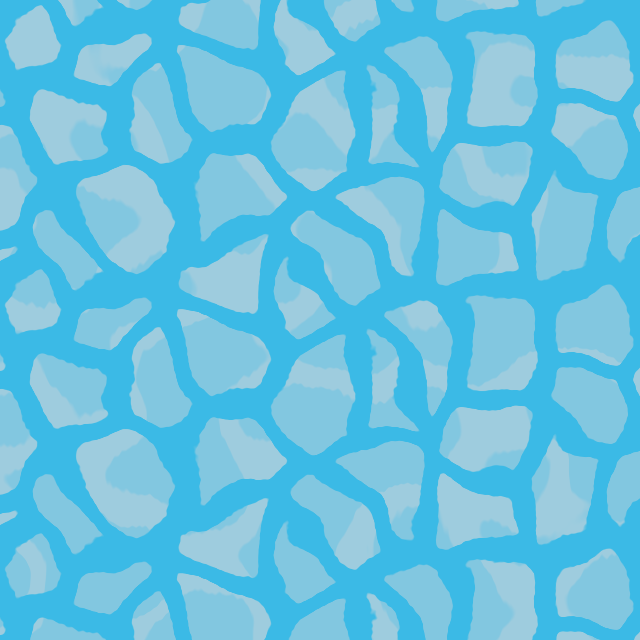
Give the GLSL for this texture, as a Shadertoy shader.

```glsl
const vec3 LINE_BLUE = vec3(0.23, 0.73, 0.90);
const vec3 MID_BLUE = vec3(0.51, 0.78, 0.88);
const vec3 PALE_BLUE = vec3(0.62, 0.80, 0.87);

const float CELLS = 7.27;         // cells per canvas height
const float ROWS = 3.0;           // rows before the net repeats upward
const float JITTER = 0.95;        // scatter of the cell centres
const float HALF_LINE = 0.125;    // half line width, in cells
const float ROUNDING = 0.07;      // softening of cell corners
const float BEND = 0.30;          // broad warp of the net
const float WOBBLE = 0.17;        // wavy warp of the lines
const float JAG = 0.018;          // fine roughness of the edges
const float PATCH_SCALE = 0.68;   // frequency of the pale bands
const float PATCH_WIDTH = 0.108;  // half width of the bands, in noise units
const float NO_REPEAT = 512.0;

vec2 hash2(vec2 p) {
    vec3 q = fract(p.xyx * vec3(0.1031, 0.1030, 0.0973));
    q += dot(q, q.yzx + 33.33);
    return fract((q.xx + q.yz) * q.zy);
}

vec2 wrapRow(vec2 id, float period) {
    return vec2(id.x, mod(id.y, period));
}

float gradientDot(vec2 id, vec2 offset, float period, float seed) {
    float angle = 6.28319 * hash2(wrapRow(id, period) + seed).x;
    return dot(vec2(cos(angle), sin(angle)), offset);
}

// Gradient noise that repeats vertically after the given period
float gradientNoise(vec2 p, float period, float seed) {
    vec2 id = floor(p);
    vec2 f = p - id;
    vec2 u = f * f * f * (f * (f * 6.0 - 15.0) + 10.0);
    vec2 e = vec2(1.0, 0.0);
    float bottom = mix(gradientDot(id, f, period, seed),
                       gradientDot(id + e.xy, f - e.xy, period, seed), u.x);
    float top = mix(gradientDot(id + e.yx, f - e.yx, period, seed),
                    gradientDot(id + e.xx, f - e.xx, period, seed), u.x);
    return mix(bottom, top, u.y);
}

vec2 noise2(vec2 p, float period, float seed) {
    return vec2(gradientNoise(p, period, seed),
                gradientNoise(p, period, seed + 57.0));
}

float smoothMin(float a, float b, float k) {
    float h = max(k - abs(a - b), 0.0) / k;
    return min(a, b) - 0.25 * h * h * k;
}

vec2 cellCentre(vec2 id) {
    return id + 0.5 + JITTER * (hash2(wrapRow(id, ROWS) + 11.0) - 0.5);
}

// Distance to the nearest border between Voronoi cells
float borderDistance(vec2 p) {
    vec2 base = floor(p);
    vec2 nearest = vec2(0.0);
    float best = 1e3;
    for (int j = -2; j <= 2; j++)
    for (int i = -2; i <= 2; i++) {
        vec2 toCentre = cellCentre(base + vec2(i, j)) - p;
        float d = dot(toCentre, toCentre);
        if (d < best) {
            best = d;
            nearest = toCentre;
        }
    }
    float border = 2.0;
    for (int j = -2; j <= 2; j++)
    for (int i = -2; i <= 2; i++) {
        vec2 toCentre = cellCentre(base + vec2(i, j)) - p;
        vec2 across = toCentre - nearest;
        if (dot(across, across) > 1e-5) {
            float d = dot(0.5 * (toCentre + nearest), normalize(across));
            border = smoothMin(border, d, ROUNDING);
        }
    }
    return border;
}

void mainImage(out vec4 fragColor, in vec2 fragCoord) {
    vec2 p = CELLS * fragCoord / iResolution.y;
    float pixel = CELLS / iResolution.y;

    // Wavy net of lines
    vec2 warped = p + BEND * noise2(p, ROWS, 3.0);
    warped += WOBBLE * noise2(p * 2.0, ROWS * 2.0, 21.0);
    warped += JAG * noise2(p * 14.0, ROWS * 14.0, 40.0);
    float inside = smoothstep(-0.7 * pixel, 0.7 * pixel,
                              borderDistance(warped) - HALF_LINE);

    // Winding pale bands with slightly frayed edges
    vec2 fray = vec2(0.02, 0.05) * noise2(p * vec2(15.0, 4.0), NO_REPEAT, 90.0);
    vec2 bent = p + 0.25 * noise2(p * 1.6, NO_REPEAT, 70.0) + fray;
    float band = abs(gradientNoise(bent * PATCH_SCALE, NO_REPEAT, 130.0));
    float pale = 1.0 - smoothstep(-pixel, pixel, band - PATCH_WIDTH);

    vec3 fill = mix(MID_BLUE, PALE_BLUE, pale);
    fragColor = vec4(mix(LINE_BLUE, fill, inside), 1.0);
}
```
